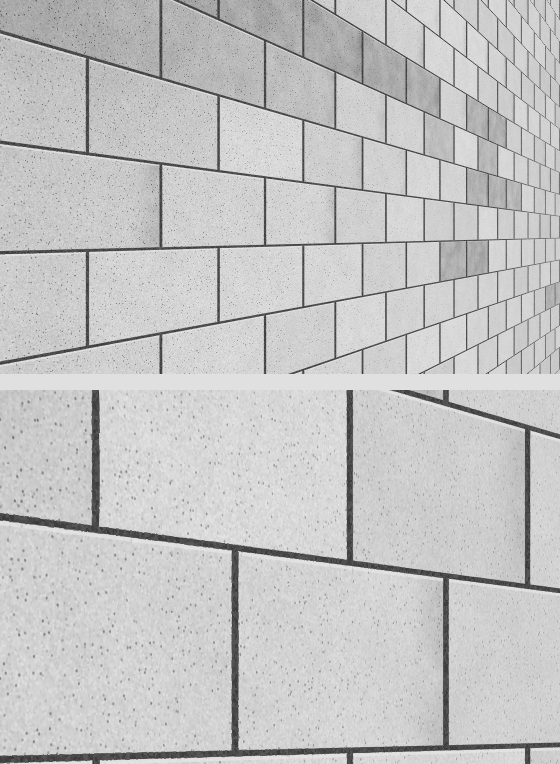
Top, the full canvas; bottom, a detail of the centre.
Reproduce this texture procedurally as a WebGL 2 fragment shader.

```glsl
#version 300 es
precision highp float;
// Grey concrete block wall in running bond, receding in perspective to the right.
uniform vec2 u_resolution;
out vec4 fragColor;

float hash(vec2 p) {
  p = fract(p * vec2(0.1031, 0.1137));
  p += dot(p, p.yx + 33.33);
  return fract((p.x + p.y) * p.x * 97.3);
}

// Cellular noise: distance to the nearest point, and that point's random value
vec2 cellular(vec2 p) {
  vec2 cell = floor(p), nearest = vec2(9.0, 0.0);
  for (int y = -1; y <= 1; y++)
    for (int x = -1; x <= 1; x++) {
      vec2 c = cell + vec2(x, y);
      vec2 point = c + vec2(hash(c + 11.7), hash(c + 57.3));
      float dist = length(p - point);
      if (dist < nearest.x) nearest = vec2(dist, hash(c + 93.1));
    }
  return nearest;
}

// Soft blotches from layered sines, about -1 to 1
float blotches(vec2 p) {
  float sum = 0.0, gain = 0.5;
  for (int i = 0; i < 4; i++) {
    sum += gain * sin(p.x + 1.7 * sin(p.y * 0.8)) * sin(p.y + 1.3 * sin(p.x * 0.9));
    p = mat2(1.5, 1.2, -1.2, 1.5) * p + 2.3;
    gain *= 0.65;
  }
  return sum;
}

// 1 for blocks of one course whose index lies between first and last
float run(vec2 block, float course, float first, float last) {
  return float(block.y == course && block.x >= first && block.x <= last);
}

// Smooth-edged line that fades when thinner than a pixel
float line(float dist, float width, float pixel) {
  return clamp((0.5 * width - dist) / pixel + 0.5, 0.0, 1.0) * min(1.0, width / pixel);
}

void main() {
  vec2 p = gl_FragCoord.xy / u_resolution * vec2(1.0, 0.6667);
  float pixel = 1.0 / u_resolution.x;

  // Perspective: the wall shrinks in proportion to the distance from its vanishing point
  float scale = 1.2454 - p.x;
  vec2 wall = vec2(7.956 / scale - 7.304, ((0.2487 - p.y) / scale - 0.0261) / 0.1582);
  float course = floor(wall.y);
  float along = 0.5 * (wall.x + mod(course, 2.0));
  vec2 block = vec2(floor(along), course);
  vec2 local = vec2(fract(along), fract(wall.y));
  float near = smoothstep(0.2, 1.0, scale);

  // Overall light and block-to-block tone
  float tone = 0.83 - 0.02 * smoothstep(0.8, 1.2, scale);
  tone -= 0.065 * smoothstep(0.3, 0.65, p.y) * smoothstep(0.5, 1.1, scale);
  tone -= 0.03 * smoothstep(0.45, 0.2, scale);
  tone += 0.05 * (hash(block + 40.0) - 0.5);

  // Weathered runs of blocks
  float stain = 0.13 * run(block, -4.0, 0.0, 4.0) + 0.13 * run(block, -4.0, 6.0, 7.0)
    + 0.06 * run(block, -3.0, 0.0, 2.0) + 0.09 * run(block, -3.0, 5.0, 5.0)
    + 0.10 * run(block, -3.0, 7.0, 7.0) + 0.12 * run(block, -2.0, 6.0, 8.0)
    + 0.15 * run(block, 0.0, 5.0, 6.0) + 0.10 * run(block, 2.0, 11.0, 30.0);
  float cloud = blotches(wall * 4.0 + 9.0 * hash(block + 71.0));
  tone -= stain * (1.0 + 0.35 * cloud) + 0.016 * cloud;

  // Grime gathered toward the right end of some blocks
  float grimy = step(0.6, hash(block + 23.0)) * step(course, -1.0);
  tone -= 0.08 * grimy * smoothstep(0.75, 1.0, local.x) * (0.6 + 0.6 * cloud);

  // Porous surface: fine grain and darker pits
  vec2 grain = cellular(wall * 62.0 + 300.0);
  vec2 pit = cellular(wall * 27.0 + 500.0);
  tone += (0.02 + 0.08 * near) * (grain.y - 0.5) * smoothstep(0.8, 0.2, grain.x);
  tone -= 0.30 * near * smoothstep(0.55, 1.0, pit.y) * smoothstep(0.28, 0.08, pit.x);

  // Raked joints, with slightly ragged edges, and a lit lip on each block's top
  vec2 size = vec2(2.0 * scale * scale / 7.956, 0.1582 * scale);
  vec2 edge = min(local, 1.0 - local) * size;
  float ragged = 1.0 + 0.3 * near * (grain.y - 0.5);
  float upright = line(edge.x, 0.0053 * scale * ragged, pixel);
  float level = line(edge.y, 0.0049 * scale * ragged, pixel);
  float lip = line(abs(local.y * size.y - 0.0040 * scale), 0.0030 * scale, pixel);
  tone = mix(tone, 0.91, 0.65 * lip);
  tone = mix(tone, 0.20 + 0.12 * grain.y, 0.95 * max(upright, level));

  fragColor = vec4(vec3(clamp(tone, 0.0, 1.0)), 1.0);
}
```
